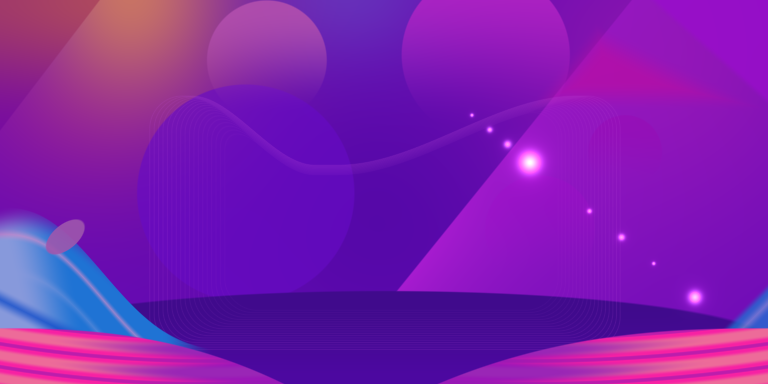
A WebGL 1 fragment shader for this background:

```glsl
precision highp float;
uniform vec2 u_resolution;

const vec3 VIOLET = vec3(0.40, 0.04, 0.70);
const vec3 DEEP = vec3(0.33, 0.03, 0.66);
const vec3 MAGENTA = vec3(0.67, 0.11, 0.82);
const vec3 ORANGE = vec3(0.80, 0.47, 0.38);
const vec3 HOT_PINK = vec3(0.97, 0.13, 0.64);
const vec3 CORAL = vec3(0.93, 0.42, 0.60);
const vec3 BLUE = vec3(0.12, 0.45, 0.83);
const vec3 LAVENDER = vec3(0.53, 0.60, 0.86);

// Coverage of a signed distance, negative inside
float fill(float d, float aa) { return 1.0 - smoothstep(-aa, aa, d); }

float stroke(float d, float width, float aa) { return fill(abs(d) - width, aa); }

float glow(vec2 p, vec2 center, vec2 size) {
  vec2 q = (p - center) / size;
  return exp(-dot(q, q));
}

// Disc that fades out towards its lower side
float fadingDisc(vec2 p, vec2 center, float radius, float aa) {
  vec2 q = p - center;
  return fill(length(q) - radius, aa) * smoothstep(-0.9, 0.9, q.y / radius);
}

float roundedBox(vec2 q, vec2 halfSize, float radius) {
  vec2 d = abs(q) - halfSize + radius;
  return length(max(d, 0.0)) + min(max(d.x, d.y), 0.0) - radius;
}

vec3 backdrop(vec2 p, float aa) {
  vec3 col = mix(VIOLET, DEEP, glow(p, vec2(1.0, 0.45), vec2(0.45, 0.4)));
  col = mix(col, vec3(0.57, 0.09, 0.68), 0.8 * glow(p, vec2(1.75, 0.85), vec2(0.45, 0.4)));
  col = mix(col, vec3(0.56, 0.08, 0.62), 0.8 * glow(p, vec2(0.2, 0.72), vec2(0.4, 0.28)));
  col = mix(col, vec3(0.40, 0.22, 0.74), 0.8 * glow(p, vec2(0.91, 1.03), vec2(0.25, 0.2)));
  col = mix(col, ORANGE, 0.95 * glow(p, vec2(0.34, 1.02), vec2(0.27, 0.3)));
  // Shaded upper left corner
  float leftEdge = dot(p - vec2(0.26, 1.0), vec2(0.794, -0.607));
  vec3 shade = mix(vec3(0.46, 0.04, 0.62), vec3(0.66, 0.25, 0.36), smoothstep(0.65, 1.0, p.y));
  col = mix(col, shade, 0.8 * fill(leftEdge, aa));
  // Diagonal light plane
  float beam = dot(p - vec2(1.036, 0.245), vec2(0.778, -0.628));
  float light = fill(-beam, aa) * exp(-2.6 * max(beam, 0.0));
  col = mix(col, MAGENTA, light * mix(0.95, 0.45, smoothstep(0.3, 0.95, p.y)));
  // Pink facet and the corner plane on the right
  float facet = max(-beam, max(dot(p - vec2(1.77, 0.79), vec2(0.45, 0.89)), 0.75 - p.y));
  col = mix(col, vec3(0.74, 0.05, 0.63), 0.65 * fill(facet, 0.04));
  float corner = dot(p - vec2(1.70, 1.0), vec2(-0.66, -0.75));
  return mix(col, vec3(0.60, 0.05, 0.80), 0.75 * fill(corner, 0.01));
}

// Nested outlines with a sagging top edge
float outlines(vec2 p, float aa) {
  float dip = 0.18 * smoothstep(0.5, 0.82, p.x) * (1.0 - smoothstep(0.88, 1.5, p.x));
  vec2 q = vec2(p.x, p.y + dip * smoothstep(0.2, 0.55, p.y));
  float sum = 0.0;
  for (int i = 0; i < 18; i++) {
    float k = float(i);
    vec2 low = vec2(0.39 + 0.0115 * k, 0.09 + 0.006 * k);
    vec2 high = vec2(1.615 - 0.0095 * k, 0.75 - 0.0015 * k);
    float d = roundedBox(q - 0.5 * (low + high), 0.5 * (high - low), 0.085);
    sum += stroke(d, 0.0006, aa) * (1.0 - 0.04 * k);
  }
  return min(sum, 1.6);
}

vec3 podium(vec3 col, vec2 p, float aa) {
  vec2 e = (p - vec2(1.0, 0.1)) / vec2(1.02, 0.142);
  float d = (length(vec2(e.x, max(e.y, 0.0))) - 1.0) * 0.142;
  return mix(col, mix(vec3(0.30, 0.03, 0.63), vec3(0.25, 0.04, 0.55), smoothstep(0.0, 0.2, p.y)), fill(d, aa));
}

// Blue swoosh with pale streaks
vec3 swoosh(vec3 col, vec2 p, float aa) {
  float depth = 0.08 + 0.38 * exp(-pow(p.x / 0.33, 2.5)) - p.y;
  vec3 tint = mix(LAVENDER, BLUE, smoothstep(0.04, 0.22, p.x + 0.25 * (0.2 - depth)));
  tint = mix(tint, vec3(0.04, 0.28, 0.78), 0.8 * stroke(p.y - 0.22 + 0.5 * p.x, 0.012, 0.02));
  tint = mix(tint, vec3(0.80, 0.55, 0.80), 0.8 * stroke(depth - 0.07, 0.006, 0.012));
  tint = mix(tint, LAVENDER, 0.6 * stroke(depth - 0.17, 0.004, 0.02));
  float cover = fill(-depth, aa) * smoothstep(0.0, 0.09, depth + 0.25 * p.x);
  return mix(col, tint, cover * (1.0 - smoothstep(0.42, 0.56, p.x)));
}

// Striped pink folds; x runs inward from a side edge
vec3 folds(vec3 col, vec2 p, float reach, float aa) {
  float u = p.x / reach;
  float top = 0.145 * (1.0 - pow(u, 2.5));
  float wave = 0.5 + 0.5 * sin(105.0 * p.y + 13.0 * u - 9.0 * u * u);
  vec3 tint = mix(HOT_PINK, CORAL, smoothstep(0.25, 0.9, wave));
  tint = mix(tint, vec3(0.52, 0.08, 0.74), smoothstep(0.45, 0.95, u + 0.3 * wave) * 0.8);
  tint = mix(tint, vec3(0.58, 0.10, 0.70), 0.6 * smoothstep(0.88, 1.0, 1.0 - wave));
  return mix(col, tint, fill(p.y - top, aa));
}

vec3 star(vec2 p, vec2 center, float size) {
  float r = length(p - center) / size;
  return vec3(1.0, 0.75, 0.95) * exp(-r * r) + vec3(0.55, 0.20, 0.45) * exp(-1.1 * r);
}

void main() {
  vec2 p = gl_FragCoord.xy / u_resolution.y;
  float aa = 1.0 / u_resolution.y;
  vec2 mirrored = vec2(u_resolution.x / u_resolution.y - p.x, p.y);
  vec3 col = backdrop(p, aa);

  // Translucent discs
  col = mix(col, vec3(0.40, 0.04, 0.77), 0.65 * fill(length(p - vec2(0.64, 0.497)) - 0.283, aa));
  col = mix(col, vec3(0.70, 0.31, 0.68), 0.9 * fadingDisc(p, vec2(0.695, 0.843), 0.156, aa));
  col = mix(col, vec3(0.70, 0.14, 0.77), 0.9 * fadingDisc(p, vec2(1.265, 0.857), 0.219, aa));
  col = mix(col, vec3(0.60, 0.03, 0.70), 0.45 * fadingDisc(p, vec2(1.628, 0.604), 0.096, aa));
  col = mix(col, vec3(0.62, 0.05, 0.78), 0.4 * fadingDisc(p, vec2(1.406, 0.40), 0.143, aa));

  col = podium(col, p, aa);
  col = mix(col, vec3(0.75, 0.30, 0.85), 0.2 * outlines(p, aa));

  // Side ribbons
  col = swoosh(col, p, aa);
  vec2 petal = mat2(0.77, -0.64, 0.64, 0.77) * (p - vec2(0.17, 0.383));
  col = mix(col, vec3(0.62, 0.34, 0.68), 0.9 * fill(length(petal / vec2(0.06, 0.032)) - 1.0, 0.06));
  float wedge = p.y - 0.25 + mirrored.x;
  col = mix(col, mix(BLUE, LAVENDER, stroke(wedge + 0.04, 0.008, 0.02)), 0.75 * fill(wedge, 0.015));
  col = folds(col, p, 0.74, aa);
  col = folds(col, mirrored, 0.86, aa);

  // Sparkles along one falling line
  vec2 first = vec2(1.229, 0.70);
  vec2 path = vec2(0.581, -0.474);
  for (int i = 0; i < 6; i++) {
    float k = float(i);
    float along = k < 2.5 ? 0.08 * k : 0.095 + 0.144 * k;
    col += star(p, first + path * along, 0.004 + 0.006 * fract(k * 0.4)) * 0.6;
  }
  col += star(p, first + path * 0.26, 0.024) + 0.8 * star(p, first + path, 0.015);
  gl_FragColor = vec4(clamp(col, 0.0, 1.0), 1.0);
}
```
